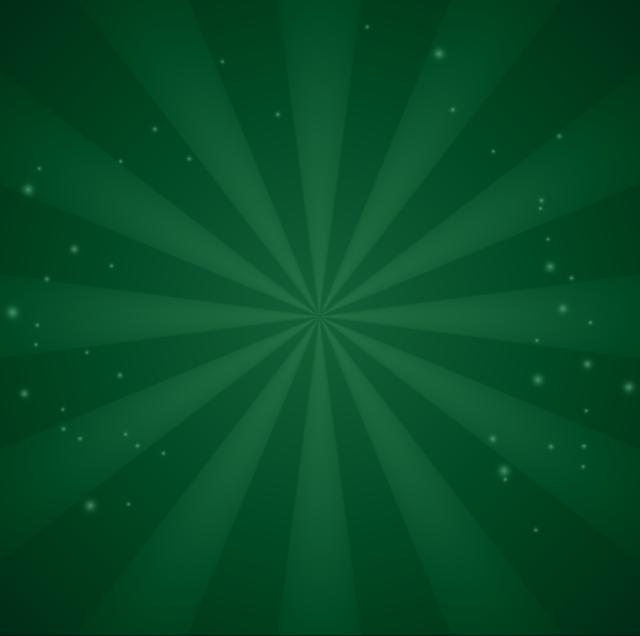
A WebGL 2 fragment shader for this background:

```glsl
#version 300 es
precision highp float;
// Green sunburst: twelve pale rays fan out over a radial falloff that
// darkens toward the corners, all shaded through one green ramp. Soft
// sparkles form two arcs at the sides, jittered by a sine hash.

#define RAY_COUNT 12.0
#define RAY_GAIN 0.066
#define RAY_SOFTNESS 0.0022
#define SPARKLES_PER_SIDE 24
#define CENTER vec2(0.499, 0.5026)
#define CORE_LEVEL 0.375
#define SPARKLE_COLOR vec3(0.42, 0.76, 0.57)
#define INNER_RADIUS 0.32
#define OUTER_RADIUS 0.50

const float TAU = 6.2831853;

uniform vec2 u_resolution;
out vec4 outColor;

float hash(float n) {
    return fract(sin(n * 127.1) * 43758.5453);
}

// Repeated wedges with soft sides, brightest along their axes
float rayMask(vec2 p, float pixel) {
    float period = TAU / RAY_COUNT;
    float angle = atan(p.y, p.x);
    float fromAxis = abs(fract(angle / period + 0.5) - 0.5) * period;
    float edge = length(p) * sin(fromAxis - 0.25 * period);
    float soft = max(pixel, RAY_SOFTNESS);
    float across = min(fromAxis / (0.25 * period), 1.0);
    float body = 1.0 - 0.4 * across * across;
    return body * (1.0 - smoothstep(-soft, soft, edge));
}

// Green ramp: red and extra blue appear only in the brighter tones
vec3 greenRamp(float level) {
    float red = 0.9 * max(level - 0.29, 0.0);
    float blue = 0.014 + 0.4 * level + 0.42 * max(level - 0.25, 0.0);
    return vec3(red, level, blue);
}

// Sum of glowing dots on one side (side is -1 or 1)
float sparkles(vec2 p, float side) {
    float light = 0.0;
    for (int i = 0; i < SPARKLES_PER_SIDE; i++) {
        float seed = float(i) + 40.0 * (side + 2.0);
        float t = (float(i) + hash(seed)) / float(SPARKLES_PER_SIDE);

        // Dense beside the center, sparse toward the top
        float angle = -0.82 + 1.45 * t + 0.8 * pow(t, 5.0);
        float radius = mix(INNER_RADIUS, OUTER_RADIUS, hash(seed + 0.37));
        vec2 spot = radius * vec2(side * cos(angle), sin(angle));

        float size = mix(0.003, 0.0085, pow(hash(seed + 0.71), 3.0));
        float d = length(p - spot) / size;
        light += 0.36 * exp(-d * d) + 0.22 * exp(-1.8 * d);
    }
    return light;
}

void main() {
    vec2 p = (gl_FragCoord.xy - CENTER * u_resolution) / u_resolution.y;
    float pixel = 1.0 / u_resolution.y;
    float r = length(p);

    // Radial falloff plus rays that fade into the corners
    float rayFade = 1.0 - 0.65 * smoothstep(0.22, 0.7, r);
    float level = CORE_LEVEL - 0.215 * r - 0.1 * r * r;
    level += RAY_GAIN * rayFade * rayMask(p, pixel);
    vec3 color = greenRamp(max(level, 0.0));

    // Sparkles on both sides
    float light = sparkles(p, -1.0) + sparkles(p, 1.0);
    color = mix(color, SPARKLE_COLOR, min(light, 1.0));

    // Thin shade along the bottom border
    float height = gl_FragCoord.y / u_resolution.y;
    color *= mix(0.6, 1.0, smoothstep(0.0005, 0.003, height));

    outColor = vec4(color, 1.0);
}
```
